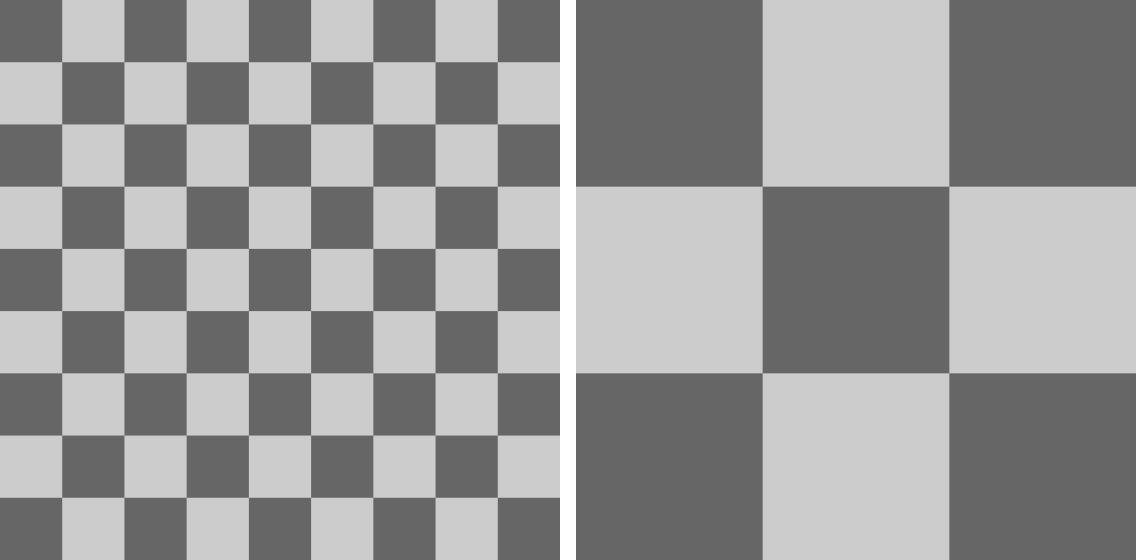
Left, the full canvas; right, a detail of the centre.
Reproduce this pattern procedurally as a WebGL 1 fragment shader.

```glsl
precision highp float;
// Checkerboard of nine by nine flat grey squares, dark in the corners.

uniform vec2 u_resolution;

const float SQUARES = 9.0;
const vec3 DARK_GREY = vec3(0.4);
const vec3 LIGHT_GREY = vec3(0.8);

// Signed distance to the nearest square edge, negative in even squares.
vec2 edgeDistance(vec2 p) {
  return abs(mod(p + 0.5, 2.0) - 1.0) - 0.5;
}

// Share of light squares under a pixel of the given size, box filtered.
float checker(vec2 p, vec2 pixelSize) {
  vec2 parity = clamp(edgeDistance(p) / (0.5 * pixelSize), -1.0, 1.0);
  return 0.5 - 0.5 * parity.x * parity.y;
}

void main() {
  vec2 pixelSize = SQUARES / u_resolution;
  vec2 p = gl_FragCoord.xy * pixelSize;

  vec3 colour = mix(DARK_GREY, LIGHT_GREY, checker(p, pixelSize));
  gl_FragColor = vec4(colour, 1.0);
}
```
